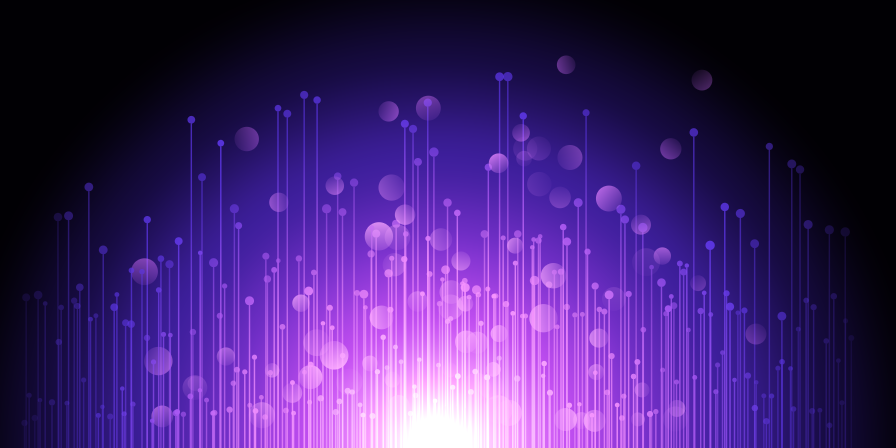
Reproduce this background procedurally as a Shadertoy shader.

```glsl
// Violet glow rising from the lower centre, with dot-tipped light stems and soft bokeh discs.

const vec2 GLOW = vec2(0.98, 0.0);

float hash(float n) {
    return fract(sin(n * 127.1 + 3.7) * 4375.85);
}

// Radial backdrop: white core, pink, violet, indigo, then near black
vec3 backdrop(float d) {
    vec3 c = mix(vec3(1.0, 0.94, 1.0), vec3(0.95, 0.58, 0.99), smoothstep(0.0, 0.17, d));
    c = mix(c, vec3(0.77, 0.31, 0.95), smoothstep(0.12, 0.31, d));
    c = mix(c, vec3(0.47, 0.19, 0.80), smoothstep(0.25, 0.50, d));
    c = mix(c, vec3(0.24, 0.12, 0.61), smoothstep(0.42, 0.67, d));
    c = mix(c, vec3(0.10, 0.05, 0.29), smoothstep(0.63, 0.88, d));
    return mix(c, vec3(0.005, 0.0, 0.015), smoothstep(0.80, 1.10, d));
}

// Light colour of the stems, cooler away from the glow
vec3 stemTint(float d) {
    vec3 c = mix(vec3(1.0, 0.90, 1.0), vec3(0.97, 0.58, 1.0), smoothstep(0.1, 0.38, d));
    c = mix(c, vec3(0.70, 0.36, 0.96), smoothstep(0.38, 0.58, d));
    return mix(c, vec3(0.36, 0.21, 0.90), smoothstep(0.54, 0.78, d));
}

// Antialiased coverage from a signed distance
float cover(float dist, float px) {
    return clamp(0.5 - dist / px, 0.0, 1.0);
}

// One layer of vertical stems, each ending in a dot
vec3 stems(vec3 col, vec2 p, float px, float count, float seed, vec2 span, float dotSize) {
    vec3 tint = stemTint(length(p - GLOW));
    for (float i = 0.0; i < count; i++) {
        float n = i + seed;
        // Spacing tightens towards the glow
        float t = 2.0 * (i + hash(n)) / count - 1.0;
        float x = GLOW.x + 0.93 * t * (0.75 + 0.25 * abs(t));
        float side = abs(x - GLOW.x);
        float rise = mix(span.x, span.y, pow(hash(n + 41.3), 1.4));
        float top = rise * (1.0 - 0.40 * side * side);
        float radius = dotSize * mix(0.75, 1.1, hash(n + 83.9));
        float fade = (1.0 - 0.80 * smoothstep(0.60, 0.95, side)) * mix(0.55, 1.0, hash(n + 17.7));
        float stem = cover(abs(p.x - x) - 0.0016, px) * cover(p.y - top, px);
        float tip = cover(length(p - vec2(x, top)) - radius, px);
        col = mix(col, tint, max(stem * 0.9, tip * 0.95) * fade);
    }
    return col;
}

// Translucent discs, shaded from one rim to the other
vec3 bokeh(vec3 col, vec2 p, float px) {
    for (float i = 0.0; i < 76.0; i++) {
        float n = i * 1.37 + 210.0;
        float x = GLOW.x + 0.80 * (hash(n) + hash(n + 11.1) - 1.0);
        float y = 0.06 + 0.80 * pow(hash(n + 23.5), 1.7);
        float d = length(vec2(x, y) - GLOW);
        float radius = mix(0.015, 0.032, hash(n + 37.9));
        vec2 q = p - vec2(x, y);
        float angle = 6.2832 * hash(n + 51.3);
        float shade = 0.5 + 0.5 * dot(q, vec2(cos(angle), sin(angle))) / radius;
        float opacity = mix(0.15, 1.0, hash(n + 67.7)) * mix(0.22, 0.92, clamp(shade, 0.0, 1.0));
        opacity *= 1.0 - 0.5 * smoothstep(0.65, 1.0, d);
        vec3 tint = mix(vec3(1.0, 0.70, 1.0), vec3(0.78, 0.40, 0.96), smoothstep(0.3, 0.85, d));
        col = mix(col, tint, cover(length(q) - radius, px) * opacity);
    }
    return col;
}

void mainImage(out vec4 fragColor, in vec2 fragCoord) {
    vec2 p = fragCoord / iResolution.y;
    p.x += 1.0 - 0.5 * iResolution.x / iResolution.y;
    float px = 1.0 / iResolution.y;
    float d = length(p - GLOW);
    vec3 col = backdrop(d);

    // Discs sit between the tall stems and the dense short ones
    col = stems(col, p, px, 84.0, 400.0, vec2(0.34, 0.88), 0.0095);
    col = bokeh(col, p, px);
    col = stems(col, p, px, 190.0, 5.0, vec2(0.07, 0.50), 0.0065);

    // Bloom over the base of the stems
    col += vec3(0.20, 0.26, 0.12) * exp(-d * d * 55.0);
    fragColor = vec4(clamp(col, 0.0, 1.0), 1.0);
}
```
